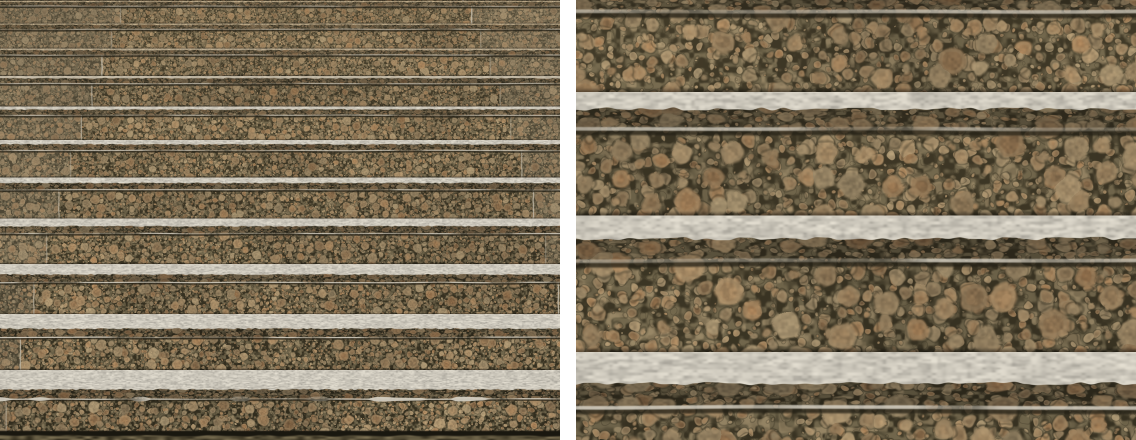
Left, the full canvas; right, a detail of the centre.
Write a Shadertoy shader that draws this texture.

```glsl
#define DARK vec3(0.20, 0.18, 0.12)
#define OLIVE vec3(0.43, 0.39, 0.29)
#define OCHRE vec3(0.65, 0.49, 0.33)
#define BEIGE vec3(0.68, 0.60, 0.46)
#define TREAD vec3(0.85, 0.83, 0.78)
#define MORTAR vec3(0.76, 0.73, 0.66)
#define BASE 0.020       // height of the lowest riser's foot
#define REACH 1.462      // height at which the steps would converge
#define SHRINK 0.9045    // height ratio between successive steps
#define CENTER 0.673     // horizontal vanishing position
#define HALF_SPAN 0.659  // joint distance from the center on the first step

float hash(vec2 p) {
    vec3 a = fract(p.xyx * vec3(0.1031, 0.1030, 0.0973));
    a += dot(a, a.yzx + 33.33);
    return fract((a.x + a.y) * a.z);
}

float noise(vec2 p) {
    vec2 i = floor(p), f = fract(p);
    f = f * f * (3.0 - 2.0 * f);
    return mix(mix(hash(i), hash(i + vec2(1, 0)), f.x),
               mix(hash(i + vec2(0, 1)), hash(i + vec2(1, 1)), f.x), f.y);
}

// Signed distance to the nearest round crystal, and its random id
vec2 crystal(vec2 p, float minR, float maxR) {
    vec2 cell = floor(p), best = vec2(9.0, 0.0);
    for (int j = -1; j <= 1; j++)
    for (int i = -1; i <= 1; i++) {
        vec2 c = cell + vec2(i, j);
        float id = hash(c + 7.3);
        vec2 center = c + 0.15 + 0.7 * vec2(hash(c + 31.7), hash(c + 58.1));
        float d = length(p - center) - mix(minR, maxR, id);
        if (d < best.x) best = vec2(d, hash(c + 91.9));
    }
    return best;
}

// Dark speckled ground with three sizes of crystals, the largest on top
vec3 granite(vec2 p) {
    float grain = noise(p * 330.0);
    vec3 col = mix(DARK, OLIVE, smoothstep(0.25, 0.75, noise(p * 210.0)));
    col = mix(col, BEIGE, 0.6 * smoothstep(0.6, 0.85, noise(p * 160.0 + 40.0)));
    vec2 warp = 0.0035 * vec2(noise(p * 130.0), noise(p * 130.0 + 70.0));
    float scale = 105.0;
    for (int layer = 0; layer < 3; layer++) {
        vec2 c = crystal((p + warp) * scale + float(layer) * 17.0, 0.05, 0.47);
        float cover = smoothstep(0.06, -0.06, c.x) * step(0.2, c.y);
        float rim = smoothstep(0.12, 0.02, abs(c.x + 0.08));
        vec3 body = mix(OCHRE, BEIGE, fract(c.y * 7.0));
        body *= 0.72 + 0.28 * fract(c.y * 23.0) + 0.22 * (grain - 0.35);
        body = mix(body, BEIGE, 0.3 * rim);
        col = mix(col, body, cover * 0.92);
        col = mix(col, DARK, 0.35 * smoothstep(0.07, 0.0, abs(c.x - 0.07)));
        scale *= 0.58;
    }
    return col;
}

vec3 stairs(vec2 p, float px) {
    // Step index and extents under perspective
    float k = max(0.0, floor(log(1.0 - (p.y - BASE) / REACH) / log(SHRINK)));
    float size = pow(SHRINK, k), scale = sqrt(size);
    float foot = BASE + REACH * (1.0 - size);
    float top = BASE + REACH * (1.0 - size * SHRINK);
    float treadY = top - 0.045 * pow(0.73, k);
    float lineY = treadY - 0.0215 * pow(0.92, k);
    float x = p.x - CENTER;
    lineY += 0.0012 * (noise(vec2(p.x * 9.0, k * 5.0)) - 0.5);

    // Riser and the foreshortened nosing above it
    float nosing = smoothstep(-px, px, p.y - lineY);
    vec2 q = vec2(x, p.y - foot) / scale;
    q.y += 0.6 * max(0.0, p.y - lineY) / scale;
    vec3 col = granite(q + vec2(3.0 + k * 2.37, 2.0 + k * 1.71));
    col = mix(col, vec3(0.52, 0.45, 0.33), 0.025 * k);
    col *= 0.93 + 0.14 * noise(vec2(p.x * 6.0, k * 3.0));
    col *= mix(1.0, 0.78, nosing);

    // Greyer end blocks and their mortar joints
    float joint = abs(x) - HALF_SPAN * scale;
    float endBlock = smoothstep(-px, px, joint) * (1.0 - nosing);
    col = mix(col, vec3(0.52, 0.48, 0.40), 0.25 * endBlock);
    float wobble = 0.0012 * (noise(p * 90.0) - 0.5);
    float gap = smoothstep(0.0022, 0.0008, abs(joint + wobble));
    float worn = 0.3 + 0.6 * hash(vec2(k, sign(x) + 4.0));
    col = mix(col, MORTAR, gap * worn * (1.0 - nosing));

    // Shadowed crevice with a broken pale seam
    float d = p.y - lineY;
    col = mix(col, DARK * 0.7, 0.75 * smoothstep(0.0035, 0.001, abs(d + 0.0025)));
    float patchy = smoothstep(0.15, 0.6, noise(vec2(p.x * 14.0, k * 7.0 + 2.0)));
    float spill = 0.004 * step(k, 0.5) * smoothstep(0.5, 0.9, noise(vec2(p.x * 22.0, 4.0)));
    float seam = smoothstep(0.0022 + spill, 0.0006 + spill, abs(d));
    col = mix(col, TREAD, seam * mix(0.3, 0.9, patchy) * mix(1.0, 0.5, k / 11.0));

    // Pale tread with streaked grain and a ragged front edge
    float streak = noise(vec2(x / scale * 110.0, p.y * 420.0 + k * 9.0));
    float fleck = noise(vec2(x / scale * 240.0, p.y * 480.0));
    vec3 tread = TREAD * (1.06 - 0.17 * streak - 0.13 * fleck * fleck);
    tread = mix(tread, BEIGE * (0.7 + 0.5 * fleck), 0.8 * smoothstep(5.5, 9.0, k));
    float ragged = 0.003 * scale * (noise(vec2(x * 120.0, k)) - 0.5);
    col = mix(col, tread, smoothstep(-px, px, p.y - treadY + ragged));

    // Contact shadow at the foot of each riser
    col *= 1.0 - 0.4 * smoothstep(0.004, 0.0, p.y - foot) * (1.0 - nosing);

    // Ground strip below the flight
    vec3 soil = mix(DARK, OLIVE * 1.15, noise(p * vec2(60.0, 180.0)));
    soil = mix(soil, DARK * 0.5, smoothstep(0.009, 0.014, p.y + 0.004 * noise(p * 25.0)));
    return mix(soil, col, smoothstep(-px, px, p.y - BASE));
}

void mainImage(out vec4 fragColor, in vec2 fragCoord) {
    float px = 0.5 / iResolution.y;
    vec3 sum = vec3(0.0);
    for (int j = 0; j < 2; j++)
    for (int i = 0; i < 2; i++) {
        vec2 offset = vec2(i, j) * 0.5 - 0.25;
        sum += stairs((fragCoord + offset) / iResolution.y, px);
    }
    fragColor = vec4(sum * 0.25, 1.0);
}
```
